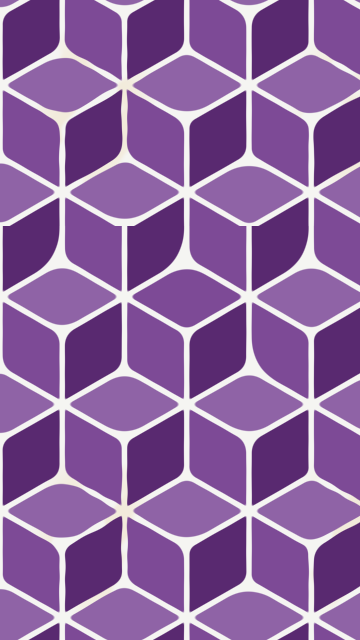
Reproduce this pattern procedurally as a Shadertoy shader.

```glsl
// Tumbling-block cubes: hexagon cells split into three rhombi with pale grout.
// Each rhombus is a folded edge distance with softened corners; a seam,
// uneven corner rounding and cream stains add the wear, every four rows.

const float ROW = 1.7320508;  // row spacing when half a cube's width is 1

float hash(vec2 p) {
    return fract(sin(dot(p, vec2(12.99, 78.23))) * 437.58);
}

// Amount by which a corner of softness k eats into the edge distance
float cornerLoss(float gap, float k) {
    float h = max(k - gap, 0.0);
    return h * h / (4.0 * k);
}

// Centre of the nearest cube in the staggered rows
vec2 cubeCentre(vec2 p) {
    vec2 size = vec2(2.0, 2.0 * ROW);
    vec2 origin = vec2(1.0, 1.96);
    vec2 a = origin + size * round((p - origin) / size);
    origin += 0.5 * size;
    vec2 b = origin + size * round((p - origin) / size);
    return distance(p, a) < distance(p, b) ? a : b;
}

void mainImage(out vec4 fragColor, in vec2 fragCoord) {
    float scale = 5.783 / iResolution.x;
    vec2 p = vec2(fragCoord.x, (iResolution.y - fragCoord.y) * 1.0123) * scale;

    // Rows slip slightly where two sheets meet
    float below = p.y - 3.673;
    p.y += below > 0.0 ? 0.065 * exp(-below) : -0.02 * exp(below);

    // Cube cell, identified by column and row within the tall repeat
    vec2 centre = cubeCentre(p);
    vec2 id = vec2(round(centre.x), mod(round((centre.y - 1.96) / ROW), 4.0));
    vec2 d = p - centre;

    // Face: 0 top, 1 right, 2 left
    int face = 0;
    float along = -10.0;
    float across = 0.0;
    for (int i = 0; i < 3; i++) {
        float angle = radians(120.0 * float(i) - 90.0);
        vec2 dir = vec2(cos(angle), sin(angle));
        if (dot(d, dir) > along) {
            along = dot(d, dir);
            across = dot(d, vec2(-dir.y, dir.x));
            face = i;
        }
    }
    along -= 1.0 / ROW;

    // Softness of the blunt corners, with a few much rounder ones
    bool outer = along > 0.0;
    float vary = hash(id + vec2(float(face) * 3.0, outer ? 7.0 : 0.0));
    float blunt = face == 0 ? 0.12 + 0.24 * vary * vary : 0.09 + 0.08 * vary;
    bool slumped = (face == 1 && id.y == 1.0) || (face == 2 && id == vec2(5.0, 2.0));
    if (outer && slumped) blunt = 0.42;
    if (!outer && face != 0 && id.y == 1.0) blunt = 0.02;

    // Stained patch, where the edges also wander
    vec2 stain = vec2(mod(p.x + 0.6, 4.2) - 2.1,
                      mod(p.y + 1.704, 4.0 * ROW) - 2.0 * ROW);
    float worn = 1.0 - smoothstep(0.7, 1.5, length(stain * vec2(1.3, 0.9)));
    float wobble = sin(p.x * 9.0 + sin(p.y * 7.0)) * sin(p.y * 8.0 + p.x * 3.0);

    // Distance inward from the rhombus edge
    vec2 q = abs(vec2(across, along));
    float edge = 0.5 - dot(q, vec2(0.5, 0.8660254));
    edge -= cornerLoss(q.x, blunt);
    edge -= cornerLoss(ROW * q.y, face == 0 ? 0.09 : 0.04);
    edge += wobble * (0.002 + 0.01 * worn);

    // Face colours, with one top dyed like a side
    vec3 side = vec3(0.49, 0.29, 0.59);
    vec3 paint = face == 0 ? vec3(0.56, 0.39, 0.65)
               : face == 1 ? vec3(0.35, 0.16, 0.44) : side;
    if (face == 0 && id == vec2(3.0, 2.0)) paint = side;

    // Grout with cream staining
    float cream = worn * smoothstep(-0.2, 0.5, sin(p.x * 5.0 + p.y * 2.0) + 0.6 * wobble);
    vec3 grout = mix(vec3(0.96, 0.96, 0.95), vec3(0.95, 0.92, 0.86), cream);

    float fill = smoothstep(-0.75 * scale, 0.75 * scale, edge - 0.044);
    fragColor = vec4(mix(grout, paint, fill), 1.0);
}
```
